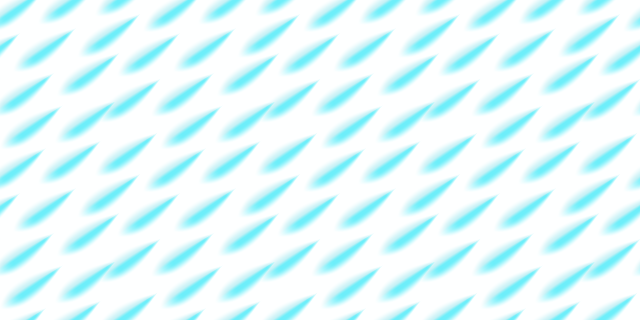
Write a Shadertoy shader that draws this pattern.

```glsl
const float TAU = 6.2831853;
const vec2 TILES = vec2(4.0, 2.0);
const int LEAVES = 11;
const float LEAF_ANGLE = 0.6;
const vec2 LEAF_HALF_SIZE = vec2(0.245, 0.066);

const vec3 PAPER = vec3(0.995, 1.0, 1.0);
const vec3 CYAN = vec3(0.43, 0.935, 0.98);
const vec3 MIST = vec3(0.76, 0.94, 0.96);

vec2 rotate(vec2 p, float angle) {
    float c = cos(angle), s = sin(angle);
    return vec2(c * p.x + s * p.y, c * p.y - s * p.x);
}

// Slanted lattice of leaves, loosened by waves that close after one tile
vec2 leafCenter(int index, int count) {
    float t = float(index) / float(count);
    vec2 lattice = vec2(0.042, 0.898) + t * vec2(4.0, 1.0);
    vec3 swayX = cos(TAU * t * vec3(1.0, 2.0, 3.0) - vec3(0.86, -2.58, 0.0));
    vec3 swayY = cos(TAU * t * vec3(3.0, 4.0, 5.0) - vec3(-2.73, 3.0, -1.18));
    return lattice + vec2(dot(swayX, vec3(0.052, 0.017, 0.031)),
                          -dot(swayY, vec3(0.027, 0.026, 0.018)));
}

// Soft leaf: bright lower blade, misty upper blade, pointed right tip
vec3 leafColor(vec2 p, vec2 halfSize) {
    vec2 q = p / halfSize;
    if (abs(q.x) >= 1.0) return PAPER;

    float profile = pow(1.0 - q.x, 1.25) * pow(1.0 + q.x, 0.8);
    float across = q.y / max(profile, 0.001);
    float ridge = 0.12;

    float lower = smoothstep(-1.1, -0.25, across) * smoothstep(-1.0, -0.3, q.x);
    float upper = (1.0 - smoothstep(0.1, 1.1, across)) * smoothstep(-1.0, -0.5, q.x);
    float tipFade = 1.0 - smoothstep(0.6, 1.0, q.x);

    float side = smoothstep(ridge - 0.2, ridge + 0.2, across);
    vec3 lowerColor = mix(PAPER, CYAN, lower * tipFade);
    vec3 upperColor = mix(PAPER, MIST, upper * tipFade);
    return mix(lowerColor, upperColor, side);
}

void mainImage(out vec4 fragColor, in vec2 fragCoord) {
    vec2 p = fragCoord / iResolution.xy * TILES;
    vec3 color = PAPER;

    // Each leaf uses its nearest wrapped copy
    for (int i = 0; i < LEAVES; i++) {
        vec2 offset = p - leafCenter(i, LEAVES);
        offset -= floor(offset + 0.5);
        color = min(color, leafColor(rotate(offset, LEAF_ANGLE), LEAF_HALF_SIZE));
    }

    fragColor = vec4(color, 1.0);
}
```
